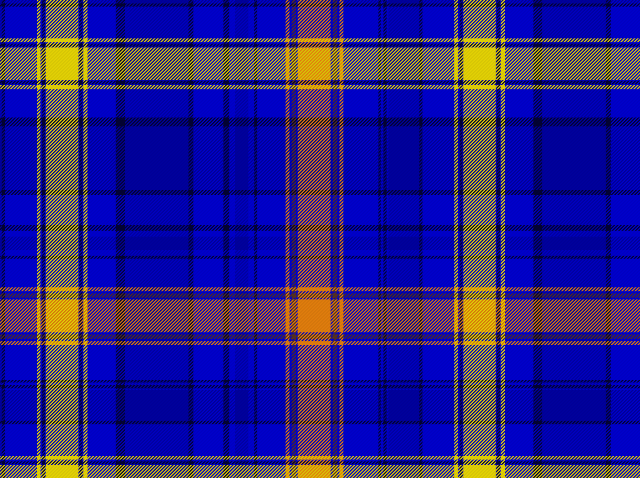
This pattern is drawn by a WebGL 2 fragment shader. Its source:

```glsl
#version 300 es
precision highp float;

#define CANVAS_WIDTH 768.0
#define SETT 501.0
#define SETT_OFFSET vec2(44.0, 46.0)
#define TWILL_PERIOD 4.0
#define FLOAT_SHADE 0.06
#define BLUE vec3(0.0, 0.0, 0.80)
#define NAVY vec3(0.0, 0.0, 0.62)
#define BLACK vec3(0.01, 0.01, 0.20)
#define YELLOW vec3(0.89, 0.82, 0.02)
#define ORANGE vec3(0.88, 0.49, 0.05)
#define BROWN vec3(0.34, 0.19, 0.12)

uniform vec2 u_resolution;
out vec4 fragColor;

// Stripes of one sett: start, width and yarn index.
const int STRIPES = 20;
const float START[STRIPES] = float[](
  0.0, 6.5, 11.0, 51.0, 56.0, 95.0, 106.0, 182.0, 224.0, 238.0,
  261.0, 298.7, 306.0, 313.3, 355.3, 363.3, 410.0, 416.0, 422.0, 459.0);
const float WIDTH[STRIPES] = float[](
  4.5, 3.5, 39.0, 4.0, 5.0, 11.0, 76.0, 6.0, 7.0, 16.0,
  3.5, 4.7, 5.3, 39.4, 5.4, 4.7, 3.0, 4.0, 37.0, 4.0);
const int YARN[STRIPES] = int[](
  2, 1, 2, 1, 2, 1, 0, 1, 1, 0,
  1, 3, 4, 3, 4, 3, 1, 1, 0, 1);

vec3 yarnColor(int yarn) {
  if (yarn == 0) return NAVY;
  if (yarn == 1) return BLACK;
  if (yarn == 2) return YELLOW;
  if (yarn == 3) return ORANGE;
  return BROWN;
}

// Thread colour at a position, box-filtered over one pixel.
vec3 settColor(float position, float pixel) {
  float t = mod(position, SETT);
  vec3 color = BLUE;
  for (int i = 0; i < STRIPES; i++) {
    float left = max(t - 0.5 * pixel, START[i]);
    float right = min(t + 0.5 * pixel, START[i] + WIDTH[i]);
    float coverage = clamp((right - left) / pixel, 0.0, 1.0);
    color = mix(color, yarnColor(YARN[i]), coverage);
  }
  return color;
}

void main() {
  float pixel = CANVAS_WIDTH / u_resolution.x;
  vec2 p = gl_FragCoord.xy * pixel;
  float top = u_resolution.y * pixel;

  vec3 warp = settColor(p.x - SETT_OFFSET.x, pixel);
  vec3 weft = settColor(top - p.y - SETT_OFFSET.y, pixel);

  // Diagonal twill: warp and weft floats take turns on top.
  float phase = fract((p.x - p.y) / TWILL_PERIOD);
  float edge = (abs(phase - 0.5) - 0.25) * TWILL_PERIOD;
  float warpOnTop = clamp(0.5 + edge / pixel, 0.0, 1.0);
  vec3 cloth = mix(weft, warp, warpOnTop);

  // Weft floats sit slightly lower in the cloth.
  cloth *= 1.0 - FLOAT_SHADE * (1.0 - warpOnTop);
  fragColor = vec4(cloth, 1.0);
}
```
